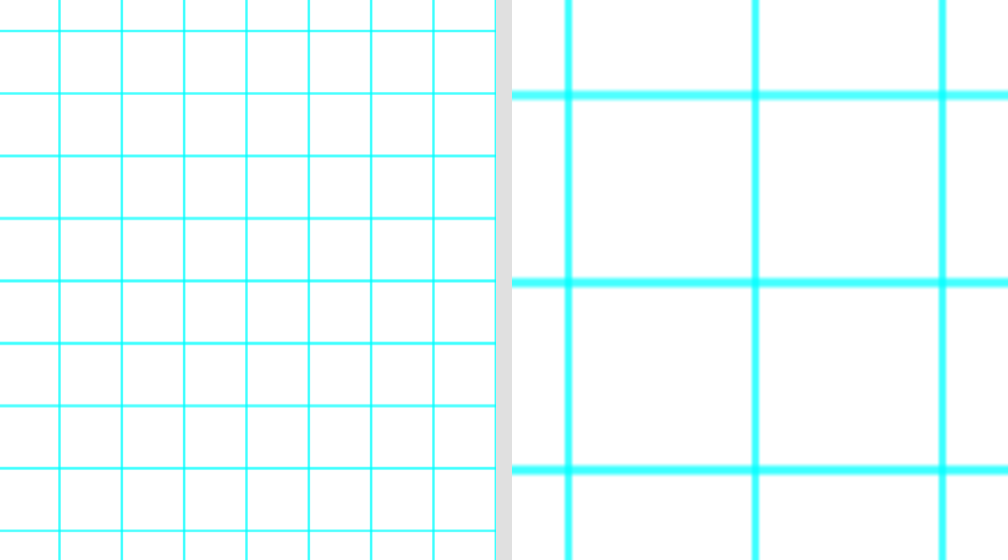
Left: the whole. Right: its middle third, enlarged.
Write a Shadertoy shader that draws this pattern.

```glsl
// Cyan square grid ruled on white paper, with slightly softer rows mid-sheet.

// Lengths are fractions of the canvas height.
const vec2  PITCH        = vec2(0.11130, 0.11156);  // spacing between lines
const vec2  FIRST_LINE   = vec2(0.10625, 0.05215);  // first column, first row
const float HALF_WIDTH   = 0.00215;
const float FEATHER      = 0.00145;
const float ROW_SPREAD   = 0.00060;  // extra half width of mid-sheet rows
const float ROW_SOFTNESS = 0.00060;  // extra feather of mid-sheet rows
const float INK_STRENGTH = 0.77;
const float ROW_FADE     = 0.10;     // largest random loss of ink in a row
const vec3  PAPER        = vec3(1.0);
const vec3  INK          = vec3(0.0, 1.0, 1.0);

float hash11(float n) {
    n = fract(n * 0.1031);
    n *= n + 33.33;
    n *= n + n;
    return fract(n);
}

// Coverage of a soft line at distance d from its centre.
float stroke(float d, float halfWidth, float feather) {
    float soft = max(feather, 0.7 / iResolution.y);
    return 1.0 - smoothstep(halfWidth - soft, halfWidth + soft, d);
}

void mainImage(out vec4 fragColor, in vec2 fragCoord) {
    vec2 p = fragCoord / iResolution.y;

    // Nearest line on each axis and the distance to it
    vec2 cell = (p - FIRST_LINE) / PITCH;
    vec2 line = floor(cell + 0.5);
    vec2 dist = abs(cell - line) * PITCH;

    // Crisp columns
    float column = INK_STRENGTH * stroke(dist.x, HALF_WIDTH, FEATHER);

    // Rows spread and soften toward mid-sheet, with slight ink variation
    float rowY = FIRST_LINE.y + line.y * PITCH.y;
    float middle = 1.0 - smoothstep(0.15, 0.45, abs(rowY - 0.45));
    float rowInk = INK_STRENGTH - ROW_FADE * hash11(line.y + 7.0);
    float row = rowInk * stroke(dist.y, HALF_WIDTH + ROW_SPREAD * middle,
                                FEATHER + ROW_SOFTNESS * middle);

    // Overlapping ink deepens at the crossings
    vec3 color = PAPER * mix(vec3(1.0), INK, column) * mix(vec3(1.0), INK, row);
    fragColor = vec4(color, 1.0);
}
```
